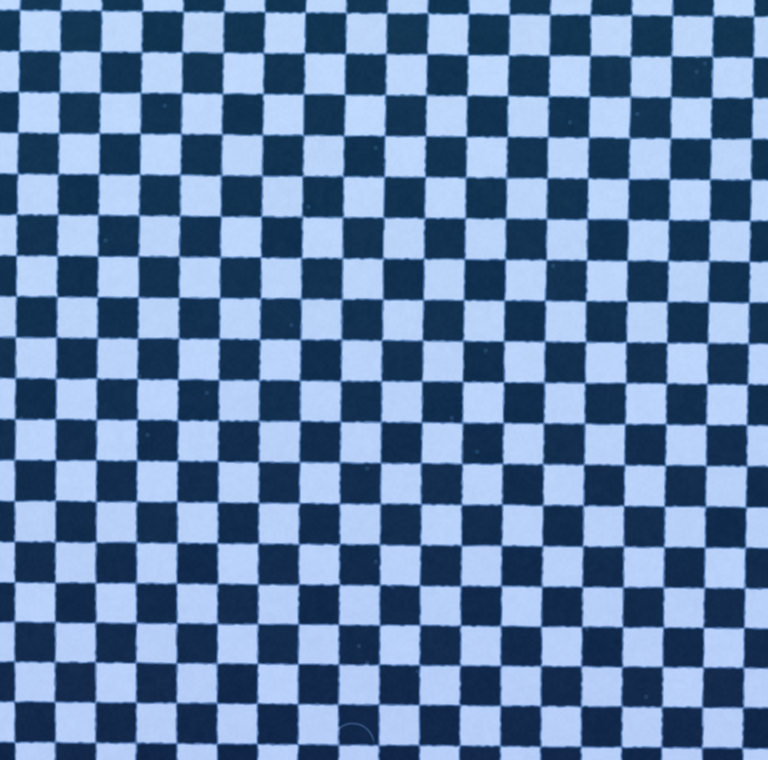
This pattern is drawn by a Shadertoy shader. Its source:

```glsl
// Printed navy and pale blue checkerboard, slightly warped, with soft edges and paper grain.

const vec2  PITCH       = vec2(0.0531, 0.0538);  // cell size as a share of the canvas
const vec2  FIRST_LINE  = vec2(0.0267, 0.0178);  // first grid lines from the top left
const float TILT        = 0.0085;                // drop of the rows from left to right
const float EDGE        = 0.058;                 // half width of a soft edge, in cells
const float WOBBLE      = 0.028;                 // roughness of the printed edges, in cells
const float GRAIN       = 0.028;
const float CELL_VARY   = 0.012;
const float SPECK_SHARE = 0.006;

const vec3 LIGHT_TOP    = vec3(0.745, 0.845, 0.985);
const vec3 LIGHT_BOTTOM = vec3(0.715, 0.810, 0.975);
const vec3 DARK_TOP     = vec3(0.070, 0.210, 0.325);
const vec3 DARK_BOTTOM  = vec3(0.070, 0.155, 0.290);
const vec3 EDGE_TINT    = vec3(-0.05, -0.01, 0.05);
const vec3 FIBRE_TINT   = vec3(0.10, 0.13, 0.16);

float hash(vec2 p) {
    vec3 q = fract(vec3(p.xyx) * 0.1031);
    q += dot(q, q.yzx + 33.33);
    return fract((q.x + q.y) * q.z);
}

float noise(vec2 p) {
    vec2 i = floor(p), f = fract(p);
    f = f * f * (3.0 - 2.0 * f);
    return mix(mix(hash(i), hash(i + vec2(1, 0)), f.x),
               mix(hash(i + vec2(0, 1)), hash(i + vec2(1, 1)), f.x), f.y);
}

// Canvas position (origin top left) to grid cells, with the bend of the sheet
vec2 gridCoord(vec2 p) {
    float left = FIRST_LINE.x - 0.0182 * p.y + 0.0111 * p.y * p.y;
    float col = (p.x - left) / (PITCH.x - 0.00046 * p.y * p.y);
    float row = (p.y - FIRST_LINE.y - TILT * (p.x - 0.52)) / PITCH.y;
    row += 0.1 * smoothstep(0.72, 0.98, p.y);
    return vec2(col, row);
}

// Square wave from -1 to 1 with rounded crossings at whole numbers
float softSquare(float x, float halfWidth) {
    float toLine = abs(fract(x + 0.5) - 0.5);
    float side = 1.0 - 2.0 * mod(floor(x), 2.0);
    return side * sin(1.5708 * min(toLine / halfWidth, 1.0));
}

// Thin curved hair lying on the sheet
float fibre(vec2 p) {
    vec2 d = p - vec2(0.464, 0.980);
    float ring = abs(length(d) - 0.028);
    float arc = smoothstep(0.0, 0.01, -d.y) * smoothstep(-0.026, -0.015, d.x);
    return arc * (1.0 - smoothstep(0.0005, 0.0025, ring));
}

void mainImage(out vec4 fragColor, in vec2 fragCoord) {
    vec2 uv = fragCoord / iResolution.xy;
    vec2 p = vec2(uv.x, 1.0 - uv.y);
    vec2 sheet = vec2(p.x * iResolution.x / iResolution.y, p.y);

    // Checker mask
    vec2 smoothGrid = gridCoord(p);
    vec2 halfWidth = max(vec2(EDGE), fwidth(smoothGrid));
    vec2 rough = vec2(noise(sheet * 170.0), noise(sheet * 170.0 + 57.0)) - 0.5;
    vec2 grid = smoothGrid + WOBBLE * rough;
    float checker = softSquare(grid.x, halfWidth.x) * softSquare(grid.y, halfWidth.y);
    float light = 0.5 + 0.5 * checker;

    // Ink and paper, with a blue fringe where they meet
    vec3 paper = mix(LIGHT_TOP, LIGHT_BOTTOM, p.y);
    vec3 ink = mix(DARK_TOP, DARK_BOTTOM, p.y);
    vec3 color = mix(ink, paper, light);
    color += EDGE_TINT * (1.0 - checker * checker);

    // Uneven printing and fine grain
    float grain = 0.6 * noise(sheet * 260.0) + 0.4 * noise(sheet * 95.0) - 0.5;
    float cellShade = hash(floor(grid) + 40.0) - 0.5;
    color += GRAIN * grain + CELL_VARY * cellShade;

    // Sparse pale specks in the ink and one stray fibre
    vec2 speckGrid = sheet * 90.0;
    vec2 speckId = floor(speckGrid);
    float speckOn = step(hash(speckId + 11.0), SPECK_SHARE);
    float speck = speckOn * (1.0 - smoothstep(0.1, 0.4, length(fract(speckGrid) - 0.5)));
    color += (1.0 - light) * FIBRE_TINT * (0.6 * speck + fibre(sheet));

    fragColor = vec4(clamp(color, 0.0, 1.0), 1.0);
}
```
